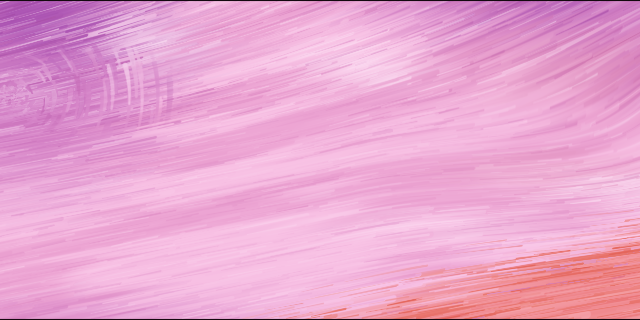
Write a Shadertoy shader that draws this background.

```glsl
#define EDGE 0.0028
#define BORDER 0.004
#define LAYERS 5
#define SCATTER vec2(0.15, 0.05)
#define PINK vec3(0.93, 0.65, 0.83)
#define LIGHT vec3(0.97, 0.75, 0.89)
#define PALE vec3(0.99, 0.89, 0.96)
#define MAUVE vec3(0.81, 0.47, 0.76)
#define VIOLET vec3(0.66, 0.32, 0.70)
#define ROSE vec3(0.87, 0.54, 0.70)
#define CORAL vec3(0.94, 0.53, 0.54)
#define EMBER vec3(0.90, 0.40, 0.34)

vec4 hash4(vec2 p) {
    vec4 q = fract(p.xyxy * vec4(0.1031, 0.1030, 0.0973, 0.1099));
    q += dot(q, q.wzxy + 33.33);
    return fract((q.xxyz + q.yzzw) * q.zywx);
}

float noise(vec2 p) {
    vec2 i = floor(p), f = fract(p);
    f = f * f * (3.0 - 2.0 * f);
    float low = mix(hash4(i).x, hash4(i + vec2(1, 0)).x, f.x);
    float high = mix(hash4(i + vec2(0, 1)).x, hash4(i + vec2(1, 1)).x, f.x);
    return mix(low, high, f.y);
}

// Soft elliptical spot
float spot(vec2 p, vec2 center, vec2 radius) {
    vec2 d = (p - center) / radius;
    return exp(-dot(d, d));
}

// Coordinates along and across the brush direction
vec2 flow(vec2 p) {
    float slope = 0.2 + 0.2 * smoothstep(0.3, 1.2, p.y);
    float level = (p.y - 0.48) / 0.25;
    float sag = 0.1 * smoothstep(1.1, 2.0, p.x) * exp(-level * level);
    return vec2(p.x, p.y - (p.x - 1.0) * slope + sag);
}

// One layer of tapered strokes; paint holds tone and a colour lookup offset
void strokes(inout vec3 paint, vec2 uv, vec2 size, float seed, float density, float opacity) {
    vec2 cell = floor(uv / size);
    for (int j = -1; j <= 1; j++)
    for (int i = -1; i <= 1; i++) {
        vec2 id = cell + vec2(i, j);
        vec4 shape = hash4(id + seed * 17.3);
        vec4 pigment = hash4(id + seed * 29.7 + 71.0);
        vec2 d = uv / size - id - shape.xy;
        d.y -= (shape.w - 0.5) * 0.6 * d.x;
        float reach = mix(0.5, 0.95, shape.z);
        float taper = 0.7 + 0.3 * clamp(d.x / reach, -1.0, 1.0);
        float radius = size.y * mix(0.25, 0.5, shape.w) * taper;
        vec2 q = abs(d) * size;
        float edge = length(vec2(max(q.x - reach * size.x + radius, 0.0), q.y)) - radius;
        float cover = smoothstep(EDGE, -EDGE, edge) * step(pigment.w, density);
        paint = mix(paint, pigment.xyz * 2.0 - 1.0, cover * opacity);
    }
}

// Broad colour zones
vec3 zones(vec2 p, float streak) {
    vec3 c = mix(PINK, LIGHT, smoothstep(0.25, 0.6, streak));
    float corner = 1.0 - smoothstep(0.2, 0.7, length((p - vec2(0.05, 0.83)) * vec2(1.0, 1.15)));
    c = mix(c, MAUVE, 0.9 * corner);
    c = mix(c, VIOLET, 0.9 * spot(p, vec2(0.1, 0.97), vec2(0.34, 0.16)));
    float band = smoothstep(-0.08, 0.2, p.y - 0.93 + 0.27 * (p.x - 1.1));
    c = mix(c, MAUVE, 0.8 * band * smoothstep(0.7, 1.3, p.x));
    c = mix(c, VIOLET, 0.6 * spot(p, vec2(1.72, 1.0), vec2(0.25, 0.07)));
    c = mix(c, ROSE, 0.5 * spot(p, vec2(1.85, 0.8), vec2(0.35, 0.12)));
    c = mix(c, ROSE, 0.4 * spot(p, vec2(1.75, 0.46), vec2(0.4, 0.06)));
    c = mix(c, MAUVE, 0.4 * spot(p, vec2(0.3, 0.0), vec2(0.6, 0.07)));
    float shine = spot(p, vec2(1.15, 0.79), vec2(0.22, 0.06))
                + spot(p, vec2(0.46, 0.87), vec2(0.14, 0.09))
                + spot(p, vec2(1.95, 0.41), vec2(0.25, 0.05))
                + 0.6 * spot(p, vec2(1.4, 0.29), vec2(0.35, 0.05))
                + 0.6 * spot(p, vec2(0.07, 0.72), vec2(0.1, 0.06));
    return mix(c, PALE, 0.65 * min(shine, 1.0));
}

void mainImage(out vec4 fragColor, in vec2 fragCoord) {
    vec2 p = fragCoord / iResolution.y;
    vec2 uv = flow(p);

    // Strokes from broad to fine, then arcs at the left
    vec3 paint = vec3(0.0);
    for (int k = 0; k < LAYERS; k++) {
        float level = float(k);
        vec2 size = vec2(0.5, 0.04) * pow(0.66, level);
        strokes(paint, uv, size, level + 1.0, 0.9 - 0.14 * level, 0.85);
    }
    vec2 arm = p - vec2(0.05, 0.7);
    vec2 arc = vec2(atan(arm.y, arm.x) * 0.3, length(arm));
    float swirl = smoothstep(0.3, 0.7, spot(p, vec2(0.28, 0.72), vec2(0.34, 0.16)));
    strokes(paint, arc, vec2(0.1, 0.022), 9.0, 0.65, 0.8 * swirl);

    // Zone colour with scattered borders
    vec2 q = p + paint.yz * SCATTER;
    float streak = 0.65 * noise(uv * vec2(1.5, 13.0) + 5.0) + 0.35 * noise(uv * vec2(3.0, 34.0));
    vec3 color = zones(q, streak + 0.12 * paint.y);
    float heat = smoothstep(-0.03, 0.1, 0.27 * (q.x - 0.86) - q.y);
    vec3 glow = mix(CORAL, EMBER, smoothstep(-0.2, 0.7, paint.y));
    glow = mix(glow, MAUVE, 0.7 * smoothstep(0.55, 0.8, paint.z));
    color = mix(color, glow, 0.85 * heat);

    // Light and dark pigment with fine bristle marks
    float bristle = noise(uv * vec2(5.0, 95.0)) - 0.5;
    float lively = max(heat, smoothstep(0.55, 0.85, p.y + 0.1 * abs(p.x - 1.0)));
    float tone = paint.x * abs(paint.x) * mix(0.5, 0.85, lively) + 0.25 * bristle;
    vec3 shade = color * mix(vec3(0.9, 0.75, 0.88), vec3(0.96, 0.74, 0.7), heat);
    vec3 tint = mix(PALE, vec3(0.98, 0.73, 0.76), heat);
    color = mix(color, shade, clamp(-tone, 0.0, 1.0));
    color = mix(color, tint, 0.75 * clamp(tone, 0.0, 1.0));

    // Dark rim above and below
    float rim = smoothstep(BORDER - 0.001, BORDER + 0.001, min(p.y, 1.0 - p.y));
    fragColor = vec4(mix(vec3(0.08, 0.03, 0.06), color, rim), 1.0);
}
```
